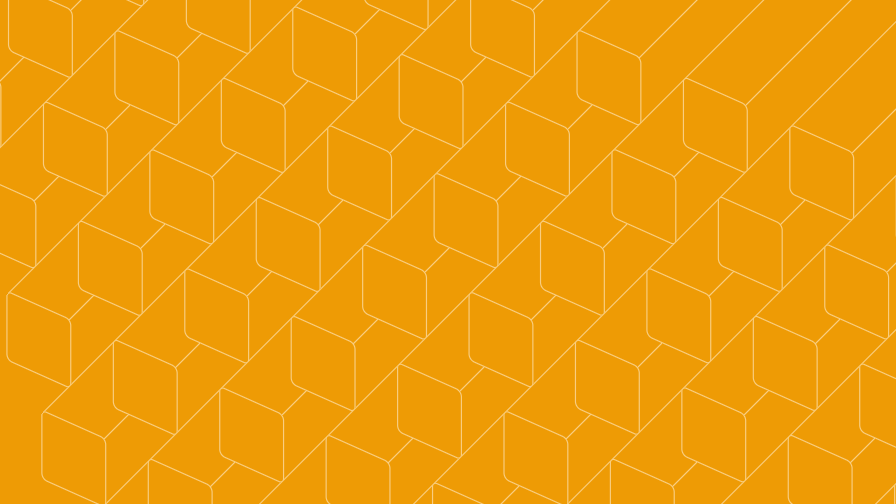
A WebGL 1 fragment shader for this pattern:

```glsl
precision highp float;
// Thin outlines of long rounded bars on amber, stacked in diagonal rows.
// Each row repeats a slanted, rounded face along 45 degrees; shared edges and
// one ridge per row run behind the faces. The canvas is 432 units high.

uniform vec2 u_resolution;

// Signed distance to a sheared box with soft obtuse and tight acute corners.
float slantedFace(vec2 p) {
  vec2 halfSize = vec2(27.35, 26.84);
  if (p.x < 0.0) p = -p;
  vec2 normal = normalize(vec2(0.447, 1.0));
  float radius = 8.0;
  if (dot(p, normal) < 0.0) {
    normal = -normal;
    radius = 2.6;
  }
  vec2 center = vec2(halfSize.x - radius, 0.0);
  center.y = (halfSize.y - radius - normal.x * center.x) / normal.y;

  // The arc applies only between the normals of the two adjoining edges.
  vec2 q = p - center;
  float slantPart = q.y / normal.y;
  float sidePart = q.x - normal.x * slantPart;
  if (slantPart > 0.0 && sidePart > 0.0) return length(q) - radius;
  return max(p.x - halfSize.x, dot(p, normal) - halfSize.y);
}

// Share of a pixel covered by a stroke one unit wide.
float stroke(float dist, float pixel) {
  float d = abs(dist);
  float covered = min(d + 0.5, 0.5 * pixel) - max(d - 0.5, -0.5 * pixel);
  return clamp(covered / pixel, 0.0, 1.0);
}

void main() {
  float pixel = 432.0 / u_resolution.y;
  vec2 p = gl_FragCoord.xy * pixel - vec2(3.35, 242.8);

  // Diagonal row, then the nearest face within its limited run.
  float step45 = 61.25;
  float row = floor((p.x - p.y) / 132.0 + 0.5);
  p -= row * vec2(91.2, -40.8);
  float column = clamp(floor(p.x / step45 + 0.5), -row, 4.0);
  float face = slantedFace(p - column * step45);

  // Edges begin at the first face of the row that owns them.
  float across = p.x - p.y;
  float along = p.x + row * step45;
  float edgeStart = across > 0.0 ? 4.0 : -26.0;
  float edge = max((66.0 - abs(across)) * 0.7071, edgeStart - along);

  // The ridge leaves the upper right corner and hides behind each face.
  float ridge = abs(across - 8.95) * 0.7071;
  ridge = max(ridge, max(-face, 20.0 - along));

  float ink = max(stroke(face, pixel), max(stroke(edge, pixel), stroke(ridge, pixel)));
  vec3 amber = vec3(0.935, 0.608, 0.02);
  vec3 cream = vec3(0.975, 0.805, 0.5);
  gl_FragColor = vec4(mix(amber, cream, ink), 1.0);
}
```
